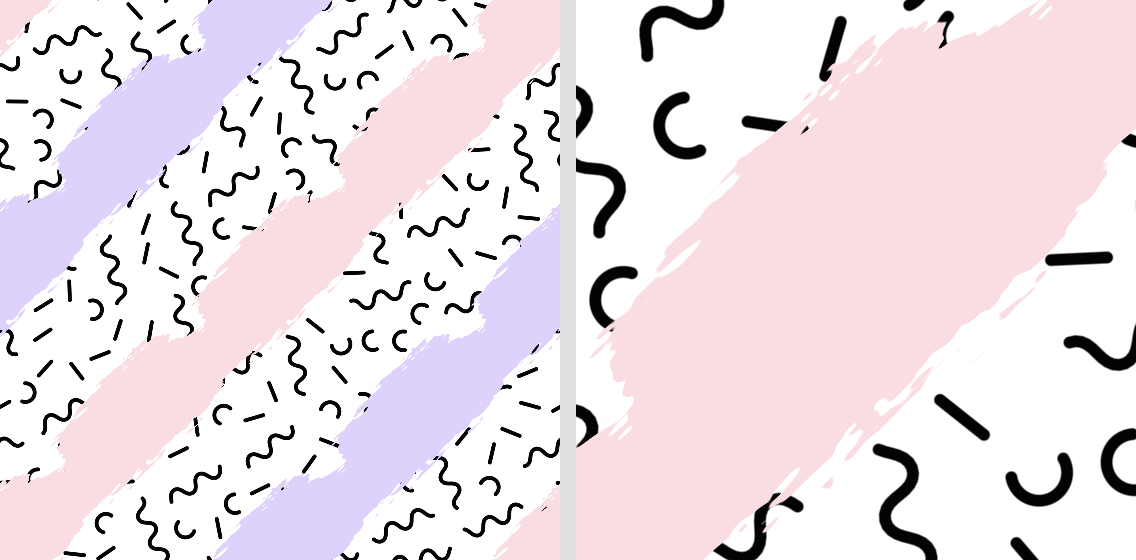
Left, the full canvas; right, a detail of the centre.
This pattern is drawn by a three.js fragment shader. Its source:

```glsl
varying vec2 vUv;

vec3 hash3(vec2 p) {
  vec3 q = fract(p.xyx * vec3(0.1031, 0.1030, 0.0973));
  q += dot(q, q.yxz + 33.33);
  return fract((q.xxy + q.yzz) * q.zyx);
}

// Value noise that wraps after a whole number of cells
float noise(vec2 p, vec2 period) {
  p *= period;
  vec2 i = floor(p), f = fract(p);
  f *= f * (3.0 - 2.0 * f);
  float a = hash3(mod(i, period)).x;
  float b = hash3(mod(i + vec2(1, 0), period)).x;
  float c = hash3(mod(i + vec2(0, 1), period)).x;
  float d = hash3(mod(i + 1.0, period)).x;
  return mix(mix(a, b, f.x), mix(c, d, f.x), f.y);
}

vec2 rotate(vec2 p, float angle) {
  float c = cos(angle), s = sin(angle);
  return vec2(c * p.x - s * p.y, s * p.x + c * p.y);
}

float segment(vec2 p, vec2 a, vec2 b) {
  vec2 ab = b - a;
  return length(p - a - ab * clamp(dot(p - a, ab) / dot(ab, ab), 0.0, 1.0));
}

float arc(vec2 p, float radius, float halfAngle) {
  p.x = abs(p.x);
  if (atan(p.x, p.y) < halfAngle) return abs(length(p) - radius);
  return length(p - radius * vec2(sin(halfAngle), cos(halfAngle)));
}

vec2 wavePoint(float a, float phase) {
  return vec2(0.055 * a - 0.009 * sin(2.0 * (a + phase)), 0.075 * sin(a + phase));
}

float squiggle(vec2 p, float halfSpan, float phase) {
  float d = 1.0;
  vec2 previous = wavePoint(-halfSpan, phase);
  for (int i = 1; i <= 40; i++) {
    vec2 next = wavePoint(halfSpan * (float(i) / 20.0 - 1.0), phase);
    d = min(d, segment(p, previous, next));
    previous = next;
  }
  return d;
}

// Tilted lattice of 45 cells, each with one squiggle and three small marks
float confetti(vec2 uv) {
  vec2 q = vec2(6.0 * uv.x + 3.0 * uv.y, 6.0 * uv.y - 3.0 * uv.x);
  vec2 cell = floor(q);
  vec2 id = mod(vec2(6.0 * cell.x - 3.0 * cell.y, 3.0 * cell.x + 6.0 * cell.y) + 0.5, 45.0);
  id = floor(id);
  vec3 h = hash3(id + 7.0);
  vec2 p = rotate(fract(q) - 0.5, floor(h.x * 4.0) * 1.570796);

  vec2 wave = rotate(p - vec2(0.0, 0.27), (h.y - 0.5) * 0.5);
  float d = squiggle(wave, mix(6.4, 7.6, fract(h.x * 4.0)), h.z * 6.2832);

  for (int i = 0; i < 3; i++) {
    float slot = float(i) - 1.0;
    vec3 r = hash3(id + vec2(61.0, 83.0 + 50.0 * slot));
    vec2 center = vec2(0.33 * slot, -0.32 + 0.18 * abs(slot));
    center += (r.yz - 0.5) * vec2(0.03, 0.06);
    vec2 m = rotate(p - center, fract(r.y * 17.0 + r.z) * 6.2832);
    float mark = r.x < 0.58 ? segment(m, vec2(-0.112, 0), vec2(0.112, 0)) : arc(m, 0.112, 1.75);
    d = min(d, mark);
  }
  return 1.0 - smoothstep(0.019, 0.028, d);
}

void main() {
  vec3 color = mix(vec3(1.0), vec3(0.01), confetti(vUv));

  // Diagonal frame: x runs along the strokes, y across them
  float across = vUv.y - vUv.x;
  vec2 brush = vec2(2.0 * (vUv.x + vUv.y) - 0.6, 2.0 * across);
  float band = floor(2.0 * (across - 0.02) + 0.5);
  float offset = across - 0.5 * band;

  // Uneven outline of one dab, stepped where the next begins
  float t = fract(brush.x + 0.05 * (noise(brush, vec2(16, 40)) - 0.5));
  float top = 0.1 + 0.033 * sin(3.14159 * pow(t, 0.8))
    - 0.05 * smoothstep(0.72, 0.93, t) + 0.05 * smoothstep(0.965, 1.0, t);
  float bottom = -0.092 + 0.008 * cos(6.28319 * (t - 0.95));
  float inside = min(top - offset, offset - bottom);

  // Dry bristle streaks fray the edges
  float streaks = 0.6 * noise(brush, vec2(9, 64)) + 0.4 * noise(brush, vec2(32, 130));
  float paint = inside + 0.05 * (streaks - 0.5);
  vec3 tint = mod(band, 2.0) < 0.5 ? vec3(0.98, 0.867, 0.886) : vec3(0.87, 0.82, 0.99);
  color = mix(color, tint, smoothstep(-0.0015, 0.0015, paint));

  gl_FragColor = vec4(color, 1.0);
}
```
